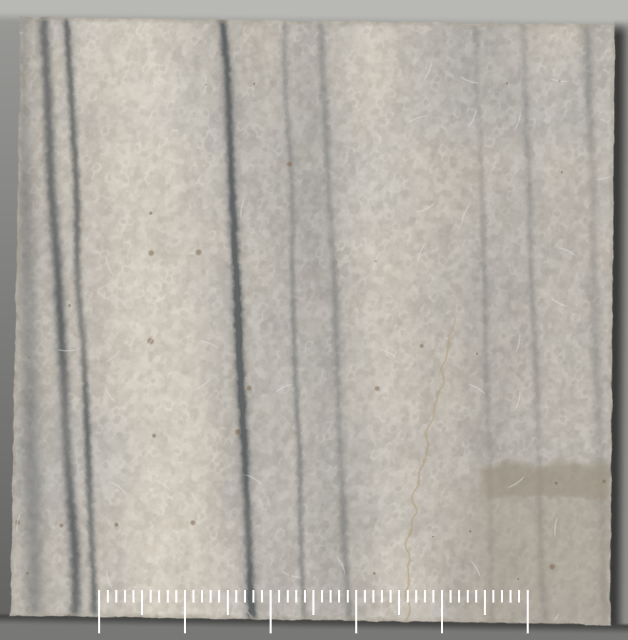
This texture is drawn by a WebGL 1 fragment shader. Its source:

```glsl
precision highp float;
// A square slab of grey-veined cream marble on a grey ground, with a white tick scale.
uniform vec2 u_resolution;

#define CREAM vec3(0.845, 0.82, 0.775)
#define GREY vec3(0.645, 0.635, 0.62)
#define VEIN_COLOR vec3(0.35, 0.365, 0.37)
#define STAIN_COLOR vec3(0.60, 0.565, 0.50)
#define RUST_COLOR vec3(0.46, 0.37, 0.28)
#define GRAIN_SIZE 0.0105
#define GRAIN_CONTRAST 0.075
#define VEIN_JITTER 0.005
#define EDGE_ROUGHNESS 0.005
#define TICK_STEP 0.01339

float hash(vec2 p) {
  vec3 q = fract(vec3(p.xyx) * 0.1031);
  q += dot(q, q.yzx + 33.33);
  return fract((q.x + q.y) * q.z);
}

vec2 hash2(vec2 p) { return vec2(hash(p), hash(p + 71.7)); }

float noise(vec2 p) {
  vec2 i = floor(p), f = fract(p);
  f = f * f * (3.0 - 2.0 * f);
  return mix(mix(hash(i), hash(i + vec2(1, 0)), f.x),
             mix(hash(i + vec2(0, 1)), hash(i + vec2(1, 1)), f.x), f.y);
}

float fbm(vec2 p) {
  float sum = 0.0, amp = 0.5;
  for (int i = 0; i < 4; i++) {
    sum += amp * noise(p);
    p = p * 2.03 + 17.3;
    amp *= 0.5;
  }
  return sum / 0.9375;
}

// Soft crystals: x is blended crystal tone, y is coverage of dark oval pits
vec2 crystals(vec2 p) {
  vec2 cell = floor(p);
  float tone = 0.0, total = 0.0, pit = 0.0;
  for (int j = -1; j <= 1; j++)
    for (int i = -1; i <= 1; i++) {
      vec2 c = cell + vec2(i, j);
      vec2 d = p - c - 0.15 - 0.7 * hash2(c);
      float r = hash(c + 5.3), w = exp(-7.0 * dot(d, d));
      tone += w * r;
      total += w;
      pit = max(pit, step(0.86, r) * smoothstep(0.55, 0.25, length(d)));
    }
  return vec2(tone / total, pit);
}

// Near-vertical vein, leaning left by drift over the full height
float vein(vec2 p, float foot, float drift, float width) {
  float wander = noise(vec2(foot * 90.0, p.y * 7.0)) - 0.5;
  float d = (p.x - foot + drift * p.y - 0.007 * wander) / width;
  return exp(-d * d) * (0.65 + 0.5 * noise(vec2(foot * 57.0, p.y * 6.0)));
}

float band(float x, float center, float width) {
  float d = (x - center) / width;
  return exp(-d * d);
}

float veins(vec2 p) {
  float v = 0.85 * vein(p, 0.122, 0.056, 0.0085) + 0.75 * vein(p, 0.151, 0.048, 0.006);
  v += 0.95 * vein(p, 0.395, 0.047, 0.0065) + 0.2 * vein(p, 0.395, 0.047, 0.016);
  v += 0.42 * vein(p, 0.478, 0.034, 0.005) * (1.2 - 0.5 * p.y);
  v += 0.36 * vein(p, 0.548, 0.05, 0.006);
  v += 0.42 * vein(p, 0.057, 0.03, 0.015);
  v += 0.2 * vein(p, 0.77, 0.028, 0.005) + 0.26 * vein(p, 0.85, 0.034, 0.006);
  return v + 0.28 * vein(p, 0.947, 0.03, 0.008);
}

// Sparse marks: x is rust spots, y is pale scratches
vec2 marks(vec2 p, float px) {
  vec2 g = p / 0.07, cell = floor(g), rnd = hash2(cell + 9.0);
  vec2 d = (fract(g) - 0.3 - 0.4 * rnd) * 0.07;
  float radius = mix(0.002, 0.008, rnd.y * rnd.y);
  float rust = step(0.84, hash(cell)) * smoothstep(radius, radius * 0.3, length(d));
  float a = 6.283 * rnd.x;
  vec2 dir = vec2(cos(a), sin(a));
  float across = abs(dot(d, vec2(-dir.y, dir.x)) + 9.0 * dot(d, dir) * dot(d, dir));
  float line = smoothstep(0.0006 + px, 0.0, across) * smoothstep(0.018, 0.01, abs(dot(d, dir)));
  return vec2(rust, line * step(0.8, hash(cell + 31.0)));
}

vec3 marble(vec2 p, float px) {
  vec2 rough = p + VEIN_JITTER * (vec2(fbm(p * 120.0), fbm(p * 120.0 + 40.0)) - 0.5);
  float x = p.x + 0.045 * p.y + 0.02 * (fbm(p * 9.0) - 0.5);
  // Broad cream and grey layers
  float tone = 0.46 + 0.38 * band(x, 0.265, 0.085) + 0.24 * band(x, 0.625, 0.05);
  tone -= 0.2 * band(x, 0.52, 0.05) + 0.16 * band(x, 0.80, 0.06) + 0.12 * band(x, 0.06, 0.04);
  tone += 0.35 * (fbm(vec2(x * 25.0, p.y * 3.0)) - 0.5) + 0.3 * (fbm(p * 16.0) - 0.5);
  vec3 col = mix(GREY, CREAM, clamp(tone, 0.0, 1.1));
  col += vec3(0.02, 0.003, -0.018) * (fbm(p * 7.0 + 3.0) - 0.4);
  // Leaning crystal grain and pits
  vec2 grain = crystals(mat2(1.0, 0.35, -0.4, 0.8) * rough / GRAIN_SIZE);
  col += GRAIN_CONTRAST * (grain.x - 0.5 + 0.9 * (fbm(p * 170.0) - 0.5)) - 0.045 * grain.y;
  col = mix(col, VEIN_COLOR, clamp(veins(rough), 0.0, 0.92));
  // Tan crack, then the damp stain in the lower right
  float crack = abs(rough.x - 0.636 - 0.08 * smoothstep(0.1, 0.6, p.y) - 0.012 * (noise(p.yy * 40.0) - 0.5));
  col = mix(col, vec3(0.70, 0.62, 0.49), 0.6 * smoothstep(0.003, 0.0, crack) * smoothstep(0.58, 0.45, p.y));
  vec2 s = p + 0.025 * (fbm(p * 25.0) - 0.5);
  float wash = smoothstep(0.66, 0.78, s.x) * smoothstep(0.27, 0.21, s.y);
  float patch_ = smoothstep(0.735, 0.765, s.x) * smoothstep(0.21, 0.225, s.y) * smoothstep(0.285, 0.265, s.y);
  col = mix(col, STAIN_COLOR, max(0.38 * wash, 0.7 * patch_));
  vec2 m = marks(p, px);
  col = mix(col, RUST_COLOR, 0.5 * m.x);
  return mix(col, vec3(0.9), 0.4 * m.y);
}

// Ticks hang from one line; every fifth and tenth is longer
float ruler(vec2 p, float px) {
  float i = floor((p.x - 0.155) / TICK_STEP + 0.5);
  float foot = mod(i, 10.0) < 0.5 ? 0.0104 : (mod(i, 5.0) < 0.5 ? 0.039 : 0.0586);
  float dx = abs(p.x - 0.155 - i * TICK_STEP) - 0.0016;
  float d = max(dx, max(foot - p.y, p.y - 0.078));
  return smoothstep(0.5 * px, -0.5 * px, d) * step(-0.5, i) * step(i, 50.5);
}

void main() {
  float px = 1.0 / u_resolution.y;
  vec2 p = gl_FragCoord.xy * px;
  // Distance inside the slightly skewed slab
  float left = p.x - mix(0.0156, 0.0326, p.y), right = mix(0.953, 0.961, p.y) - p.x;
  float low = p.y - mix(0.039, 0.023, p.x), top = mix(0.974, 0.961, p.x) - p.y;
  float inside = min(min(left, right), min(low, top)) + EDGE_ROUGHNESS * (fbm(p * 60.0) - 0.5);
  // Ground with shadows to the right and below
  float ground = mix(mix(0.38, 0.60, p.y), 0.72, smoothstep(0.01, -0.01, top));
  ground = mix(ground, mix(0.23, 0.55, smoothstep(0.004, 0.026, -right)), smoothstep(0.004, -0.002, right) * smoothstep(-0.01, 0.02, top));
  ground = mix(ground, mix(0.27, 0.47, smoothstep(0.0, 0.016, -low)), smoothstep(0.004, -0.002, low));
  vec3 stone = marble(p, px);
  float chips = smoothstep(0.009, 0.001, inside);
  stone = mix(stone, mix(vec3(0.55, 0.52, 0.46), vec3(0.80, 0.78, 0.74), fbm(p * 85.0)), 0.6 * chips);
  vec3 col = mix(vec3(ground, ground, ground * 0.985), stone, smoothstep(-px, px, inside));
  gl_FragColor = vec4(mix(col, vec3(1.0), ruler(p, px)), 1.0);
}
```
